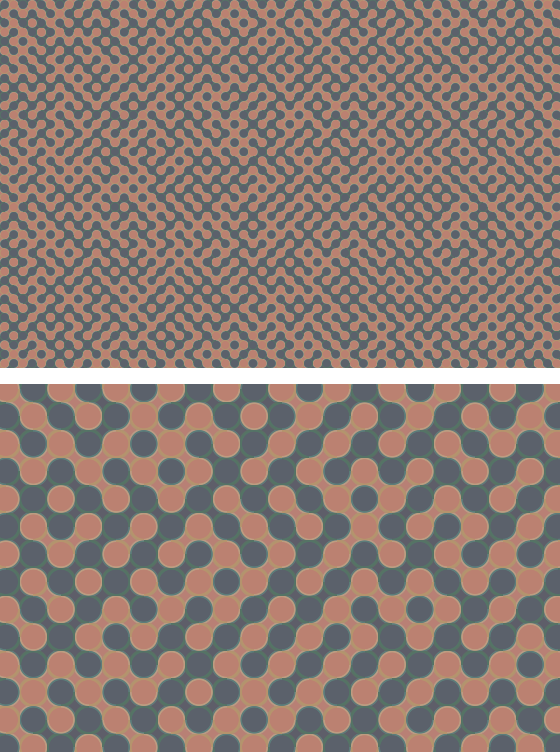
Top: the whole. Bottom: its middle third, enlarged.
A WebGL 1 fragment shader for this pattern:

```glsl
precision highp float;
// Two-colour Truchet maze: discs on a checkerboard lattice touch their neighbours,
// and each gap between four discs is randomly filled with one of the two colours.
// Every disc is ringed by a thin line, brighter where the colours meet.

uniform vec2 u_resolution;

#define ROWS 40.0                        // lattice rows over the canvas height
#define DISC_RADIUS 0.5                  // in lattice units
#define LINE_HALF_WIDTH 0.06             // in lattice units
#define DARK_COLOR vec3(0.355, 0.380, 0.420)
#define LIGHT_COLOR vec3(0.735, 0.505, 0.445)
#define HIDDEN_TINT vec3(-0.025, 0.075, -0.020) // ring inside one colour
#define EDGE_TINT vec3(0.005, 0.110, 0.060)     // ring between both colours
#define DARK_NECK_TINT vec3(0.015, -0.012, -0.008)
#define LIGHT_NECK_TINT vec3(-0.015, -0.005, 0.015)
#define SEED 3.7

float hash(vec2 cell) {
  return fract(sin(dot(cell + SEED, vec2(127.1, 311.7))) * 43758.5453);
}

void main() {
  float pixel = ROWS / u_resolution.y;
  vec2 p = gl_FragCoord.xy * pixel - 0.5;

  // Nearest disc, coloured by checkerboard parity
  vec2 center = floor(p + 0.5);
  float discLight = 1.0 - mod(center.x + center.y, 2.0);
  float discDistance = length(p - center) - DISC_RADIUS;
  float discMask = 1.0 - smoothstep(-0.6 * pixel, 0.6 * pixel, discDistance);

  // Gap between four discs, joining one diagonal pair
  float neckLight = step(0.5, hash(floor(p)));
  vec3 neckColor = mix(DARK_COLOR + DARK_NECK_TINT, LIGHT_COLOR + LIGHT_NECK_TINT, neckLight);
  vec3 discColor = mix(DARK_COLOR, LIGHT_COLOR, discLight);
  vec3 color = mix(neckColor, discColor, discMask);

  // Thin ring around every disc
  float ring = 1.0 - smoothstep(LINE_HALF_WIDTH - 0.5 * pixel,
                                LINE_HALF_WIDTH + 0.5 * pixel, abs(discDistance));
  float isEdge = abs(discLight - neckLight);
  color += ring * mix(HIDDEN_TINT, EDGE_TINT, isEdge);

  gl_FragColor = vec4(color, 1.0);
}
```
